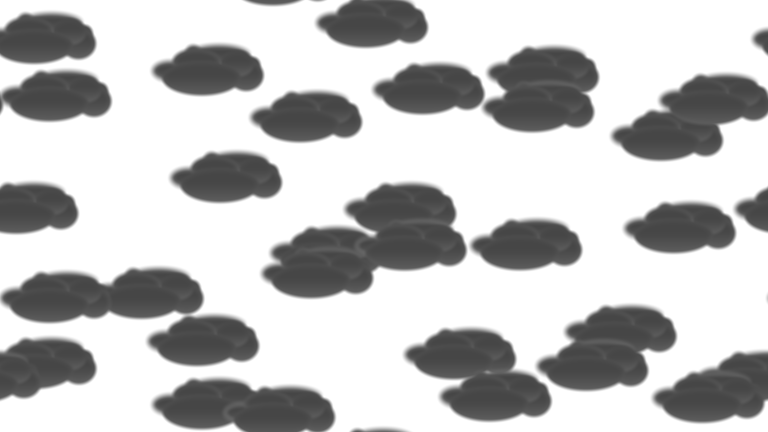
Reproduce this pattern procedurally as a WebGL 2 fragment shader.

```glsl
#version 300 es
precision highp float;
// Dark, soft-edged storm clouds scattered over white, some overlapping.
// Each cloud is a stack of shaded ellipses; a jittered, staggered grid
// places them, and offsets wrap around the canvas so that it tiles.

uniform vec2 u_resolution;
out vec4 fragColor;

const vec2 GRID = vec2(6.0, 5.0);      // clouds across and up
const int CLOUD_COUNT = 30;
const int DRAW_STRIDE = 7;             // coprime to the count: mixes draw order
const float CLOUD_HALF_WIDTH = 0.129;  // in canvas heights
const float JITTER = 0.9;              // in grid cells

const vec3 SKY = vec3(1.0);
const vec3 CLOUD_TOP = vec3(0.275);
const vec3 CLOUD_BASE = vec3(0.35);
const vec3 CLOUD_RIM = vec3(0.46);

vec2 hash22(vec2 cell) {
    vec3 h = fract(vec3(cell.xyx) * vec3(0.1031, 0.1030, 0.0973));
    h += dot(h, h.yzx + 33.33);
    return fract((h.xx + h.yz) * h.zy);
}

// Approximate signed distance to an ellipse centred on the origin.
float ellipseDistance(vec2 p, vec2 radii) {
    float k = max(length(p / radii), 0.001);
    return k * (k - 1.0) / max(length(p / (radii * radii)), 0.001);
}

// Shortest offset on a canvas whose opposite edges are joined.
vec2 wrapOffset(vec2 offset, vec2 period) {
    return offset - period * floor(offset / period + 0.5);
}

// Lays one puff over the colour: darker on top, paler at base and rim.
vec3 paintPuff(vec3 under, vec2 p, vec2 centre, vec2 radii, float blur, float rim) {
    vec2 q = p - centre;
    float d = ellipseDistance(q, radii);
    float cover = 1.0 - smoothstep(-blur, blur, d);
    vec3 tone = mix(CLOUD_TOP, CLOUD_BASE, smoothstep(0.3, -1.0, q.y / radii.y));
    tone = mix(tone, CLOUD_RIM, rim * smoothstep(-0.13, 0.02, d));
    return mix(under, tone, cover);
}

// One cloud, spanning about -1 to 1 across.
vec3 paintCloud(vec3 under, vec2 p) {
    vec3 c = under;
    // Hazy puffs at the back
    c = paintPuff(c, p, vec2(0.20, 0.28), vec2(0.54, 0.18), 0.075, 0.8);
    c = paintPuff(c, p, vec2(-0.68, -0.01), vec2(0.31, 0.18), 0.075, 0.8);
    c = paintPuff(c, p, vec2(-0.26, 0.33), vec2(0.13, 0.12), 0.060, 0.5);
    c = paintPuff(c, p, vec2(-0.20, 0.15), vec2(0.43, 0.24), 0.055, 0.3);
    // Crisper puffs in front
    c = paintPuff(c, p, vec2(0.80, 0.09), vec2(0.14, 0.15), 0.045, 0.2);
    c = paintPuff(c, p, vec2(0.69, -0.09), vec2(0.31, 0.28), 0.045, 0.25);
    c = paintPuff(c, p, vec2(0.53, 0.12), vec2(0.30, 0.24), 0.045, 0.1);
    return paintPuff(c, p, vec2(-0.11, -0.14), vec2(0.70, 0.31), 0.045, 0.15);
}

// Centre of the cloud in a grid cell; odd columns are raised half a cell.
vec2 cloudCentre(vec2 cell, vec2 canvas) {
    vec2 stagger = vec2(0.0, 0.5 * mod(cell.x, 2.0));
    vec2 shift = JITTER * (hash22(cell + 3.0) - 0.5);
    return (cell + 0.5 + stagger + shift) * canvas / GRID;
}

void main() {
    vec2 canvas = vec2(u_resolution.x / u_resolution.y, 1.0);
    vec2 p = gl_FragCoord.xy / u_resolution.y;
    vec3 colour = SKY;

    for (int i = 0; i < CLOUD_COUNT; i++) {
        float index = float((i * DRAW_STRIDE) % CLOUD_COUNT);
        vec2 cell = vec2(mod(index, GRID.x), floor((index + 0.5) / GRID.x));
        vec2 q = wrapOffset(p - cloudCentre(cell, canvas), canvas) / CLOUD_HALF_WIDTH;
        if (abs(q.x) < 1.2 && abs(q.y) < 0.7) colour = paintCloud(colour, q);
    }
    fragColor = vec4(colour, 1.0);
}
```
